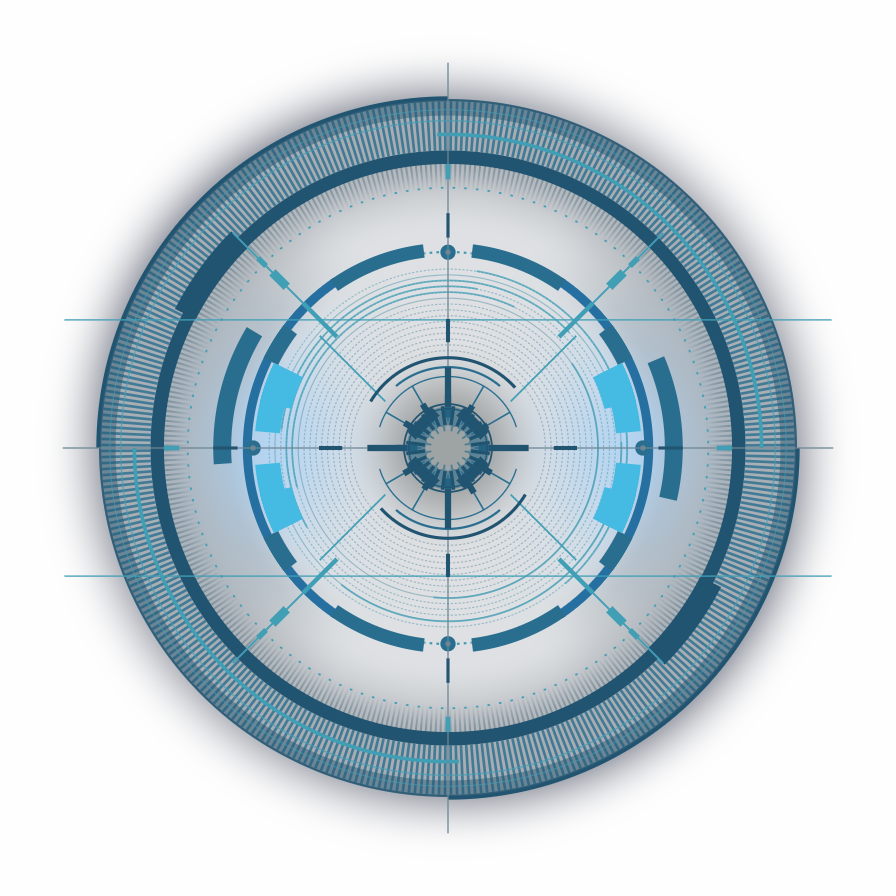
Write a WebGL 2 fragment shader that draws this background.

```glsl
#version 300 es
precision highp float;
// Technical radar dial: ticked rim, arc segments, crosshairs and a geared hub on a soft shadow.
uniform vec2 u_resolution;
out vec4 outColor;

const vec3 NAVY = vec3(.13, .33, .44);
const vec3 STEEL = vec3(.16, .43, .56);
const vec3 TEAL = vec3(.25, .62, .71);
const vec3 CYAN = vec3(.27, .73, .89);
const vec3 SLATE = vec3(.42, .52, .58);

float hash(float n) { return fract(sin(n * 127.1) * 43758.5453); }

// Antialiased coverage of a signed distance
float cover(float d) {
  return clamp(.5 - d * min(u_resolution.x, u_resolution.y), 0., 1.);
}

// Band between two radii; s holds (radius, degrees)
float ring(vec2 s, float inner, float outer) {
  return cover(abs(s.x - .5 * (inner + outer)) - .5 * (outer - inner));
}

// Band limited to the angles from start to end
float arc(vec2 s, float inner, float outer, float start, float end) {
  float turn = abs(mod(s.y - .5 * (start + end) + 180., 360.) - 180.);
  return ring(s, inner, outer) * cover(radians(turn - .5 * (end - start)) * s.x);
}

// Evenly spaced radial strokes of constant width
float ticks(vec2 s, float count, float width) {
  float cell = abs(fract(s.y * count / 360.) - .5) / count * 6.2832;
  return cover(cell * s.x - .5 * width);
}

// Straight stroke with square ends
float bar(vec2 p, vec2 a, vec2 b, float width) {
  vec2 along = normalize(b - a), q = p - .5 * (a + b);
  vec2 k = abs(vec2(dot(q, along), dot(q, vec2(-along.y, along.x))));
  return cover(max(k.x - .5 * length(b - a), k.y - .5 * width));
}

// Strokes along the horizontal axis and along the diagonal
float level(vec2 p, float a, float b, float width) { return bar(p, vec2(a, 0), vec2(b, 0), width); }
float slant(vec2 p, float a, float b, float width) { return bar(p, vec2(a), vec2(b), width); }

void ink(inout vec3 c, vec3 tone, float amount) { c = mix(c, tone, clamp(amount, 0., 1.)); }

// Shadow around the dial and the shaded plate inside it
vec3 backdrop(vec2 p, float r) {
  float lean = .85 - .3 * p.x * p.y / max(r * r, 1e-4);
  float fade = 1. - smoothstep(.355, .475, r);
  vec3 c = mix(vec3(.995), vec3(.39, .41, .47), fade * fade * lean);
  vec3 plate = mix(vec3(.6, .61, .61), vec3(.87, .88, .89), smoothstep(.02, .12, r));
  float flank = smoothstep(.4, 1., abs(p.x) / max(r, 1e-3));
  plate -= .17 * flank * smoothstep(.19, .25, r);
  plate = mix(plate, vec3(.66, .68, .7), smoothstep(.24, .345, r));
  vec2 glow = vec2(abs(p.x) - .2, p.y * .7) / .085;
  ink(plate, vec3(.66, .82, .96), .75 * exp(-dot(glow, glow)));
  return mix(c, plate, cover(r - .389));
}

// Ticked rim, heavy ring and dotted circle; h repeats every half turn
void drawRim(inout vec3 c, vec2 s, vec2 h) {
  ink(c, STEEL, .8 * ring(s, .332, .387) * ticks(s, 360., .003));
  ink(c, NAVY, .45 * ring(s, .371, .389));
  ink(c, TEAL, .7 * (ring(s, .3645, .366) + ring(s, .377, .378)));
  ink(c, NAVY, .8 * ring(s, .387, .3895));
  ink(c, NAVY, arc(h, .3885, .3925, 90., 181.));
  ink(c, TEAL, arc(h, .348, .352, -1., 92.));
  float inward = smoothstep(.285, .318, s.x) * cover(s.x - .318);
  ink(c, SLATE, .7 * inward * ticks(s, 360., .0022));
  ink(c, NAVY, ring(s, .317, .332) + arc(h, .316, .342, 135., 153.));
  ink(c, TEAL, ring(s, .2895, .2915) * ticks(s, 140., .0028));
}

// Fine circles, middle ring and cyan blocks; f is folded into one quadrant
void drawMiddle(inout vec3 c, vec2 s, vec2 f, vec2 q) {
  for (int i = 0; i < 15; i++) {
    float n = float(i), r = .108 + .0065 * n, start = 360. * hash(n + 20.);
    float dash = max(ticks(s, 150. + 10. * n, .0025), step(.65, hash(n + 3.)));
    ink(c, mix(SLATE, TEAL, n / 20.), .5 * dash * ring(s, r, r + .0013));
    ink(c, TEAL, .7 * step(9., n) * arc(s, r, r + .002, start, start + 130.));
  }
  ink(c, STEEL, arc(s, .242, .262, 149., 184.) + arc(s, .242, .262, -13., 23.));
  ink(c, vec3(.15, .44, .63), arc(f, .219, .229, -1., 56.));
  ink(c, STEEL, arc(f, .214, .229, 55., 83.) + arc(f, .211, .229, 26., 37.));
  ink(c, TEAL, arc(f, .2175, .22, 83., 91.) * ticks(s, 180., .003));
  ink(c, CYAN, arc(f, .188, .216, 5., 26.) + arc(f, .18, .216, 14., 26.));
  float knob = min(length(q - vec2(0, .2185)), length(q - vec2(.2175, 0)));
  ink(c, STEEL, cover(knob - .0085));
  ink(c, SLATE, cover(knob - .003));
}

// Guides, crosshair and diagonal pointers
void drawLines(inout vec3 c, vec2 q, vec2 axis) {
  ink(c, TEAL, .85 * bar(q, vec2(-.1, .143), vec2(.428, .143), .0017));
  ink(c, SLATE, .7 * level(axis, .09, .43, .002));
  ink(c, NAVY, level(axis, .118, .144, .0045) + level(axis, .235, .262, .0035));
  ink(c, TEAL, level(axis, .3, .317, .005));
  ink(c, TEAL, bar(q, vec2(.07, .052), vec2(.143, .125), .002));
  ink(c, TEAL, slant(q, .124, .162, .005) + slant(q, .155, .24, .0022));
  ink(c, TEAL, slant(q, .18, .196, .01) + slant(q, .203, .212, .006));
}

// Geared hub with spokes and surrounding arcs
void drawHub(inout vec3 c, vec2 s, vec2 h, vec2 f, vec2 q, vec2 axis) {
  ink(c, NAVY, arc(h, .099, .1025, 42., 149.));
  ink(c, STEEL, arc(h, .089, .0915, 50., 130.) + arc(f, .079, .0805, 17., 91.));
  vec2 spoke = s + vec2(0, 15);
  ink(c, STEEL, ring(s, .03, .08) * ticks(spoke, 12., .0018));
  float reach = .05 + .014 * hash(floor(spoke.y / 30.) + 9.);
  ink(c, NAVY, ring(s, .034, reach) * ticks(spoke, 12., .007));
  ink(c, NAVY, level(axis, .035, .09, .007));
  ink(c, STEEL, .55 * ring(s, .024, .046));
  ink(c, NAVY, ring(s, .048, .05) + ring(s, .043, .0445));
  ink(c, NAVY, bar(q, vec2(.041, .014), vec2(.014, .041), .013));
  ink(c, NAVY, ring(s, .026, .047) * ticks(s, 24., .004));
  ink(c, vec3(.62, .64, .64), cover(s.x - .0245 - .001 * cos(radians(s.y) * 16.)));
  ink(c, STEEL, .7 * ring(s, .019, .024) * ticks(s, 16., .002));
}

void main() {
  vec2 p = (gl_FragCoord.xy - .5 * u_resolution) / min(u_resolution.x, u_resolution.y);
  vec2 q = abs(p), axis = vec2(max(q.x, q.y), min(q.x, q.y));
  vec2 s = vec2(length(p), degrees(atan(p.y, p.x)));
  vec2 h = vec2(s.x, mod(s.y, 180.)), f = vec2(s.x, degrees(atan(q.y, q.x)));
  vec3 c = backdrop(p, s.x);
  drawRim(c, s, h);
  drawMiddle(c, s, f, q);
  drawLines(c, q, axis);
  drawHub(c, s, h, f, q, axis);
  outColor = vec4(c, 1);
}
```
